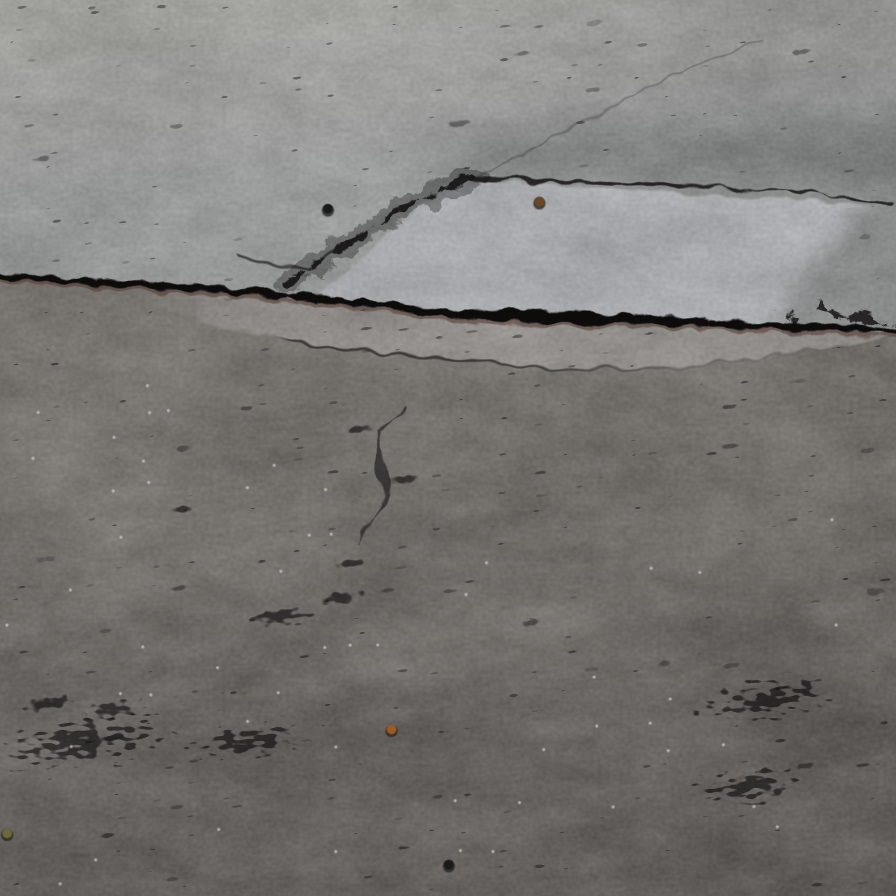
Give the GLSL for this texture, as a WebGL 2 fragment shader.

```glsl
#version 300 es
precision highp float;
// Weathered concrete floor: a pale upper slab and a darker lower one, split by a
// jagged joint with a bright patch above it. Height curves and polylines give the
// cracks, gradient noise the mottling, hashed cells the pits and specks.
uniform vec2 u_resolution;
out vec4 fragColor;

#define MOTTLE 0.085
#define GRAIN 0.035
#define JOINT_WIDTH 0.0036
#define CRACK_ROUGH 0.007
#define PIT_DARKNESS 0.55
#define PIT_CHANCE 0.22
#define SPECK_CHANCE 0.07

const vec3 CRACK = vec3(.055, .045, .045);
const vec3 RUST = vec3(.33, .23, .20);
// Heights at nine even steps across the canvas
const float JOINT[9] = float[9](.692, .684, .677, .664, .651, .645, .642, .635, .631);
const float APRON[9] = float[9](.685, .678, .634, .611, .599, .588, .588, .604, .625);
// Larger pits: centre and half length
const vec3 PITS[12] = vec3[12](
  vec3(.313, .312, .027), vec3(.381, .333, .022), vec3(.391, .371, .017),
  vec3(.401, .521, .015), vec3(.451, .465, .017), vec3(.203, .431, .013),
  vec3(.053, .215, .024), vec3(.127, .209, .027), vec3(.09, .172, .057),
  vec3(.281, .174, .042), vec3(.857, .22, .045), vec3(.835, .122, .04));

vec2 hash2(vec2 p) {
  vec3 q = fract(p.xyx * vec3(.1031, .103, .0973));
  q += dot(q, q.yzx + 33.33);
  return fract((q.xx + q.yz) * q.zy);
}

float corner(vec2 i, vec2 f, vec2 o) {
  float angle = 6.2832 * hash2(i + o + 50.).x;
  return dot(vec2(cos(angle), sin(angle)), f - o);
}

float noise(vec2 p) {
  vec2 i = floor(p), f = fract(p), u = f * f * (3. - 2. * f), e = vec2(1, 0);
  return mix(mix(corner(i, f, e.yy), corner(i, f, e.xy), u.x),
    mix(corner(i, f, e.yx), corner(i, f, e.xx), u.x), u.y);
}

float fbm(vec2 p) {
  float sum = 0., amp = 1.;
  for (int k = 0; k < 5; k++) { sum += amp * noise(p); p = p * 2.03 + 17.; amp *= .55; }
  return sum;
}

float curve(float x, float h[9]) {
  float s = clamp(x * 8., 0., 7.999);
  int i = int(s);
  return mix(h[i], h[i + 1], s - float(i));
}

float segment(vec2 p, vec2 a, vec2 b) {
  vec2 d = b - a;
  return length(p - a - d * clamp(dot(p - a, d) / dot(d, d), 0., 1.));
}

float path(vec2 p, vec2 a, vec2 b, vec2 c, vec2 d) {
  return min(segment(p, a, b), min(segment(p, b, c), segment(p, c, d)));
}

// Signed distance to the line a-b, positive on its right
float side(vec2 p, vec2 a, vec2 b) {
  vec2 d = normalize(b - a);
  return dot(p - a, vec2(d.y, -d.x));
}

float bump(float x, float c, float w) { x = (x - c) / w; return exp(-x * x); }

float stroke(float d, float w) {
  float soft = .7 / u_resolution.y + .0006;
  return 1. - smoothstep(w - soft, w + soft, d);
}

float pit(vec2 p, vec2 c, float r) {
  vec2 q = (p - c) / r;
  q.y = (q.y - q.x * .12) * 3.2;
  float broken = noise(p * vec2(65, 190)) * smoothstep(.01, .045, r) * 2.2;
  return 1. - smoothstep(.45, 1.05, length(q) + noise(p * 130.) * .6 + broken);
}

void pebble(inout vec3 col, vec2 p, vec2 c, vec3 tint) {
  col = mix(col, vec3(.15), .8 * stroke(length(p - c + vec2(0, .002)), .0068));
  col = mix(col, tint, stroke(length(p - c), .0054));
}

void main() {
  vec2 p = gl_FragCoord.xy / u_resolution;
  vec2 w = p + CRACK_ROUGH * vec2(noise(p * 55.), noise(p * 48. + 9.));
  float rough = fbm(p * 42.), cloud = fbm(p * vec2(4, 9));
  float above = w.y - curve(p.x, JOINT), apron = w.y - curve(p.x, APRON);

  // Slab tones
  vec3 col = mix(vec3(.395, .378, .365), vec3(.462, .45, .435), smoothstep(0., .6, p.y + cloud * .12));
  col -= .025 * smoothstep(.6, 1., p.x);
  vec3 upper = mix(vec3(.59, .595, .595), vec3(.635, .635, .62), smoothstep(.72, 1., p.y - p.x * .1));
  upper -= .065 * bump(p.y, .825, .035) * smoothstep(.42, .62, p.x) + .05 * smoothstep(.45, 1., p.x);
  col = mix(col, vec3(.565, .555, .54), smoothstep(-.004, .004, apron) * smoothstep(.12, .32, p.x));
  col = mix(col, upper, smoothstep(-.002, .002, above));

  // Bright patch with a worn right end
  vec2 apex = vec2(.527, .801), rimEnd = vec2(.996, .773);
  float left = side(w, vec2(.352, .672), vec2(.492, .793));
  float right = cloud * .025 - side(w, vec2(.875, .635), vec2(.965, .775));
  float top = min(apex.y - w.y, side(w, apex, rimEnd));
  float bright = smoothstep(0., .006, left) * smoothstep(-.02, .03, right)
    * smoothstep(0., .005, top) * step(0., above);
  col = mix(col, vec3(.665, .675, .685), bright);

  // Mottling and grain
  col += MOTTLE * (cloud * .55 + fbm(p * vec2(13, 30) + 4.) * .45);
  col += GRAIN * (rough * .5 + noise(p * 210.) + noise(p * vec2(90, 230)) * .6);

  // Pits and bright specks
  for (float k = 1.; k < 3.; k++) {
    vec2 grid = vec2(13, 25) * k, id = floor(p * grid), h = hash2(id + 71. * k), g = hash2(id + 133.);
    float shown = step(h.x, PIT_CHANCE) * mix(.25, .8, g.y) * (1. - bright);
    col *= 1. - PIT_DARKNESS * shown * pit(p, (id + .3 + .4 * g) / grid, mix(.005, .015, g.x * g.x) / k);
  }
  for (int k = 0; k < 12; k++) col *= 1. - PIT_DARKNESS * pit(p, PITS[k].xy, PITS[k].z);
  vec2 cell = floor(p * 34.);
  float lit = step(hash2(cell + 211.).x, SPECK_CHANCE * (1.4 - p.x)) * step(p.y, .6);
  col = mix(col, vec3(.78), lit * .8 * stroke(length(p - (cell + .25 + .5 * hash2(cell)) / 34.), .0016));

  // Fine cracks
  float hair = path(w, apex, vec2(.651, .863), vec2(.755, .919), vec2(.85, .955));
  col *= 1. - .22 * stroke(hair, .0011);
  vec2 bend = vec2(.433, .445);
  float spine = path(w, vec2(.452, .546), vec2(.423, .518), vec2(.426, .47), bend);
  spine = min(spine, segment(w, bend, vec2(.397, .393)));
  col *= 1. - .5 * stroke(spine, .0012 + .006 * bump(p.y, .475, .022) + .002 * rough);
  float fade = smoothstep(.3, .33, p.x) * (1. - .75 * smoothstep(.5, .85, p.x));
  col *= 1. - .55 * fade * stroke(abs(apron), .0015);

  // Patch outline and crumbled corners
  float branch = path(w, vec2(.32, .682), vec2(.375, .719), vec2(.449, .768), apex);
  float rim = path(w, apex, vec2(.729, .795), vec2(.898, .786), rimEnd);
  float spur = path(w, vec2(.267, .714), vec2(.305, .704), vec2(.345, .7), vec2(.378, .723));
  float chips = path(w, vec2(.885, .641), vec2(.915, .657), vec2(.945, .645), vec2(1, .636));
  col *= 1. - .3 * stroke(branch, .012 + .012 * rough);
  float dark = max(.85 * stroke(branch, .0025 + .008 * rough), .6 * stroke(spur, .0015));
  dark = max(dark, .8 * stroke(rim, .0024 + .002 * rough - .0013 * smoothstep(.7, .85, p.x)));
  dark = max(dark, .8 * stroke(chips, .004 + .011 * rough));
  col = mix(col, CRACK, dark);

  // Main joint, widest right of centre, with a rusty lower lip
  float width = JOINT_WIDTH * (1. + .9 * bump(p.x, .61, .13) + .8 * rough);
  col = mix(col, RUST, .6 * stroke(abs(above + .004), width));
  col = mix(col, CRACK, stroke(abs(above), width));

  // Loose pebbles
  pebble(col, p, vec2(.602, .775), vec3(.42, .28, .14));
  pebble(col, p, vec2(.437, .186), vec3(.62, .35, .14));
  pebble(col, p, vec2(.008, .07), vec3(.42, .41, .22));
  pebble(col, p, vec2(.366, .767), vec3(.1));
  pebble(col, p, vec2(.501, .035), vec3(.1));
  fragColor = vec4(clamp(col, 0., 1.), 1);
}
```
